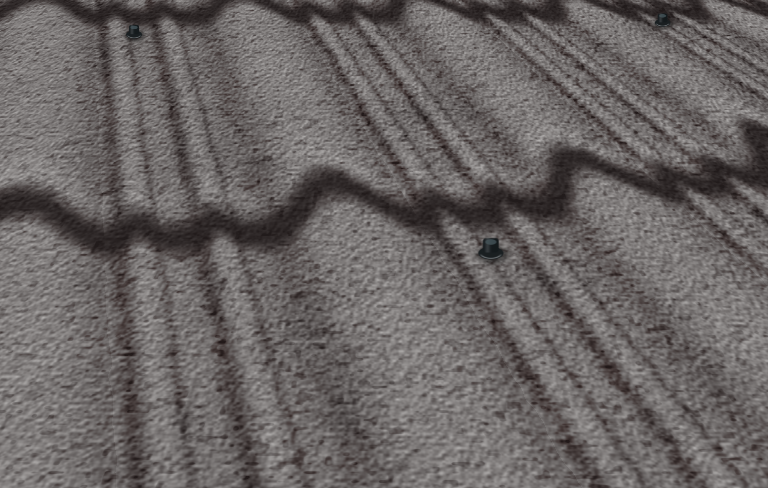
Reproduce this texture procedurally as a Shadertoy shader.

```glsl
float hash(vec2 p) {
    vec3 q = fract(p.xyx * 0.1031);
    q += dot(q, q.yzx + 33.33);
    return fract((q.x + q.y) * q.z);
}

float noise(vec2 p) {
    vec2 i = floor(p), f = fract(p);
    f = f * f * (3.0 - 2.0 * f);
    return mix(mix(hash(i), hash(i + vec2(1, 0)), f.x),
               mix(hash(i + vec2(0, 1)), hash(i + vec2(1, 1)), f.x), f.y);
}

float bell(float x, float width) {
    return exp(-x * x / (width * width));
}

// Position inside one tile, with the twin ribs at 0 and 0.24
float tilePhase(float k) {
    return fract(k + 0.1) - 0.1;
}

float barrel(float f) {
    return 0.5 + 0.5 * cos(3.14159 * min(abs(f - 0.66) / 0.28, 1.0));
}

// Cross section of a tile: two ribs and one broad barrel
float profile(float f) {
    return 0.092 * barrel(f) + 0.033 * (bell(f, 0.05) + bell(f - 0.24, 0.05));
}

// Dark screw: washer below, domed head above, pale glint
vec3 drawScrew(vec3 col, vec2 q) {
    float shadow = 1.0 - smoothstep(0.6, 1.7, length((q - vec2(0.1, 0.5)) * vec2(1.0, 1.7)));
    col *= 1.0 - 0.5 * shadow;
    float washer = length((q - vec2(0.0, 0.4)) * vec2(1.0, 2.0)) - 0.95;
    vec2 box = abs(q + vec2(0.0, 0.2)) - vec2(0.35, 0.3);
    float head = length(max(box, 0.0)) - 0.25;
    float cap = length((q + vec2(0.0, 0.45)) * vec2(1.0, 2.0)) - 0.42;
    float glint = bell(length((q - vec2(0.0, 0.4)) * vec2(1.0, 2.0)) - 0.78, 0.1) * smoothstep(0.4, 0.7, q.y);
    col = mix(col, vec3(0.10, 0.12, 0.13) + 0.28 * glint, 1.0 - smoothstep(-0.08, 0.08, washer));
    col = mix(col, vec3(0.08, 0.10, 0.11) + 0.12 * bell(q.x + 0.25, 0.2), 1.0 - smoothstep(-0.08, 0.08, head));
    return mix(col, vec3(0.27, 0.33, 0.35), 0.8 * (1.0 - smoothstep(-0.1, 0.1, cap)));
}

void mainImage(out vec4 fragColor, in vec2 fragCoord) {
    // Canvas heights, y pointing down
    vec2 p = vec2(fragCoord.x, iResolution.y - fragCoord.y) / iResolution.y;

    // Perspective: columns fan out from a vanishing point above the canvas
    float depth = p.y + 0.717;
    float fan = (p.x - 0.154) / depth - 0.108;
    float k = fan / (0.585 - 0.07 * fan);
    vec2 g = vec2((p.x - 0.82) / depth, 1.4 * log(depth));
    float patches = noise(g * 14.0);
    float speckle = noise(g * 45.0);
    float f = tilePhase(k + 0.012 * (speckle - 0.5));

    // Broad light over the barrel, darker on its left flank
    float light = 0.61 + 0.09 * barrel(f) + 0.06 * (patches - 0.5);
    light -= 0.17 * bell(f - 0.43, 0.07) * (0.6 + 0.8 * speckle);
    light -= 0.12 * bell(f - 0.89, 0.06);

    // Ribs: lit crest, soft dark left side, thin dark right side
    for (int i = 0; i < 2; i++) {
        float r = f - 0.24 * float(i);
        light += 0.10 * bell(r, 0.03);
        light -= 0.34 * bell(r + 0.058, 0.027) * (0.65 + 0.6 * speckle);
        light -= 0.20 * bell(r - 0.055, 0.013);
    }

    // Rolled front lips and the shade under them
    float lip = 0.0;
    for (int row = 0; row < 2; row++) {
        float near = float(row);
        float size = mix(0.55, 1.0, near);
        float base = mix(0.042 - 0.008 * p.x, 0.512 - 0.03 * p.x - 0.039 * p.x * p.x, near);
        float e = (p.y - base + size * profile(tilePhase(k))) / size;
        e += 0.010 * (speckle - 0.5);
        float dark = smoothstep(-0.062, -0.012, e) * (1.0 - smoothstep(0.0, 0.052, e));
        light += 0.07 * bell(e + 0.075, 0.02);
        lip = max(lip, dark);
    }

    // Stone granules: embossed grain, fine grit and dark pits
    float grain = noise(g * 160.0) - noise(g * 160.0 + vec2(0.5, 0.7));
    float grit = noise(g * 260.0 + 37.0) - 0.5;
    float pits = smoothstep(0.66, 0.9, noise(g * vec2(90.0, 130.0) + 11.0));
    light = mix(light, 0.05, 0.93 * lip);
    light += (0.30 * grain + 0.20 * grit - 0.20 * pits) * (1.0 - 0.65 * lip);

    // Grey coating with a brown cast where worn or shaded
    vec3 col = mix(vec3(0.13, 0.105, 0.105), vec3(0.675, 0.665, 0.66), clamp(light, 0.0, 1.1));
    float worn = smoothstep(0.55, 0.15, light) * (1.0 - lip) * patches;
    col *= mix(vec3(1.0), vec3(1.04, 0.93, 0.91), worn);

    // Screws between the ribs, on every third column of each row
    for (int n = 0; n < 4; n++) {
        float row = float(n / 2), column = row + 3.0 * float(n % 2);
        float s = column + 0.08;
        float y = mix(0.064 - 0.008 * column, 0.508, row);
        float x = 0.154 + (0.585 * s / (1.0 + 0.07 * s) + 0.108) * (y + 0.717);
        col = drawScrew(col, (p - vec2(x, y)) / (0.022 * (y + 0.717)));
    }
    fragColor = vec4(col, 1.0);
}
```
